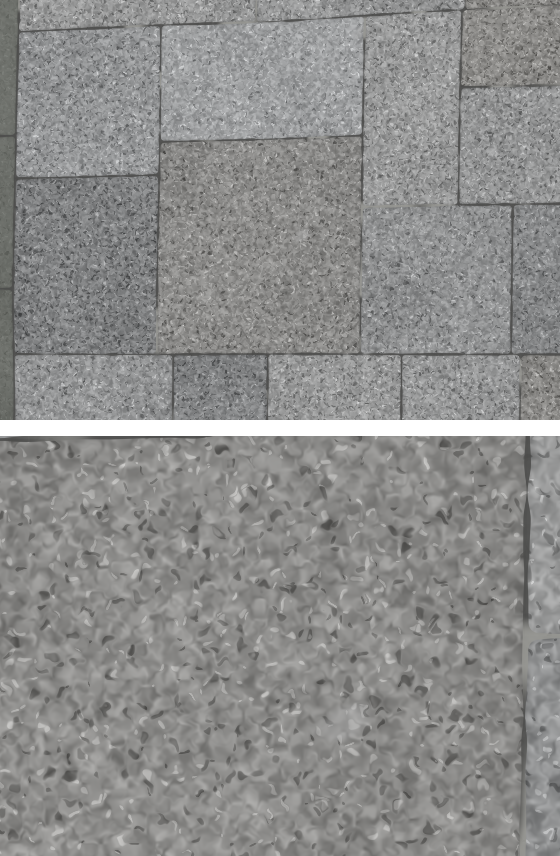
Top, the full canvas; bottom, a detail of the centre.
This texture is drawn by a WebGL 1 fragment shader. Its source:

```glsl
precision highp float;

uniform vec2 u_resolution;

// Layout, in canvas heights
const float SEED = 7.0;
const float STRIP_EDGE = 0.030;
const float LOW_COURSE = 0.157;
const float HIGH_COURSE = 0.920;
const float SHORT_SLAB = 0.32;
const float LONG_SLAB = 0.62;
const float JOINT_HALF = 0.0017;
const float CORNER = 0.010;

// Stone surface
const float FINE_FREQ = 215.0;
const float COARSE_FREQ = 125.0;
const float FINE_GRAIN = 0.155;
const float COARSE_GRAIN = 0.125;
const float FLECK_FREQ = 95.0;
const float DARK_FLECK = 0.145;
const float LIGHT_FLECK = 0.13;
const float DARK_TONE = 0.490;
const float LIGHT_TONE = 0.620;
const vec3 COOL_TINT = vec3(0.990, 1.0, 1.008);
const vec3 WARM_TINT = vec3(1.015, 1.0, 0.970);
const vec3 STRIP_COLOR = vec3(0.42, 0.43, 0.41);
const vec3 JOINT_COLOR = vec3(0.30, 0.30, 0.295);
const vec3 MORTAR_COLOR = vec3(0.66, 0.66, 0.64);
const vec3 STAIN_COLOR = vec3(0.67, 0.67, 0.67);
const mat2 GRAIN_TURN = mat2(0.8, 0.6, -0.6, 0.8);

float hash(vec2 p) {
  vec3 q = fract(p.xyx * vec3(0.1031, 0.1030, 0.0973));
  q += dot(q, q.yzx + 33.33);
  return fract((q.x + q.y) * q.z);
}

float noise(vec2 p) {
  vec2 i = floor(p);
  vec2 f = fract(p);
  f = f * f * (3.0 - 2.0 * f);
  float low = mix(hash(i), hash(i + vec2(1.0, 0.0)), f.x);
  float high = mix(hash(i + vec2(0.0, 1.0)), hash(i + 1.0), f.x);
  return mix(low, high, f.y);
}

// Offset that makes outlines ragged
vec2 ragged(vec2 p, float freq, float amount) {
  return p + amount * (vec2(noise(p * freq), noise(p * freq + 20.0)) - 0.5);
}

// Coverage of scattered, randomly turned ovals; radius is in cells
float specks(vec2 p, float freq, float share, vec2 radius, float seed) {
  vec2 g = p * freq;
  float pixel = freq / u_resolution.y;
  float cover = 0.0;
  for (int y = -1; y <= 1; y++) {
    for (int x = -1; x <= 1; x++) {
      vec2 cell = floor(g) + vec2(float(x), float(y));
      vec2 key = cell + seed;
      float size = mix(radius.x, radius.y, hash(key + 17.3));
      vec2 d = g - cell - vec2(hash(key + 31.7), hash(key + 53.1));
      float turn = 6.2832 * hash(key + 71.9);
      vec2 axis = vec2(cos(turn), sin(turn));
      d = vec2(dot(d, axis) * 0.75, dot(d, vec2(-axis.y, axis.x)) * 1.3);
      float soft = max(0.5 * pixel, 0.35 * size);
      float oval = 1.0 - smoothstep(size - soft, size + soft, length(d));
      cover = max(cover, oval * step(hash(key), share));
    }
  }
  return cover;
}

// Cuts the box around p across its longer side until it is slab sized
void cutSlab(vec2 p, inout vec2 lo, inout vec2 hi, inout float id) {
  for (int i = 0; i < 6; i++) {
    vec2 size = hi - lo;
    float limit = mix(SHORT_SLAB, LONG_SLAB, hash(vec2(id, SEED + 5.0)));
    if (max(size.x, size.y) < limit) break;
    vec2 cut = mix(lo, hi, mix(0.34, 0.66, hash(vec2(id, SEED))));
    vec2 axis = size.x > size.y ? vec2(1.0, 0.0) : vec2(0.0, 1.0);
    float side = step(dot(cut, axis), dot(p, axis));
    lo = mix(lo, cut, axis * side);
    hi = mix(hi, cut, axis * (1.0 - side));
    id = 2.0 * id + side;
  }
}

void main() {
  vec2 p = gl_FragCoord.xy / u_resolution.y;
  float pixel = 1.0 / u_resolution.y;

  // Slight perspective lean and uneven laying
  vec2 q = p - vec2(0.014 * p.y, 0.06 * p.x * (p.y - LOW_COURSE));
  q = ragged(q, 3.0, 0.008);

  // Side strip and three courses
  bool strip = q.x < STRIP_EDGE;
  vec2 lo = vec2(STRIP_EDGE, LOW_COURSE);
  vec2 hi = vec2(1.42, HIGH_COURSE);
  float id = 1.0;
  if (strip) { lo = vec2(-0.15, -0.1); hi = vec2(STRIP_EDGE, 1.1); id = 5.0; }
  else if (q.y < LOW_COURSE) { lo.y = -0.05; hi.y = LOW_COURSE; id = 3.0; }
  else if (q.y > HIGH_COURSE) { lo.y = HIGH_COURSE; hi.y = 1.08; id = 7.0; }
  cutSlab(q, lo, hi, id);

  // Slab tone
  float shade = fract(id * 0.618 + 0.2);
  float warmth = smoothstep(0.35, 0.8, hash(vec2(id, 23.0))) * (1.0 - 0.8 * shade);
  vec3 color = mix(DARK_TONE, LIGHT_TONE, shade) * mix(COOL_TINT, WARM_TINT, warmth);
  if (strip) color = STRIP_COLOR;
  color += 0.045 * (noise(p * 7.0 + id) - 0.5);

  // Grain and flecks
  float rough = strip ? 0.3 : 1.0;
  vec2 stone = ragged(p, 170.0, 0.007);
  float grain = FINE_GRAIN * (noise(stone * FINE_FREQ) - 0.5);
  grain += COARSE_GRAIN * (noise(GRAIN_TURN * stone * COARSE_FREQ + 190.0) - 0.5);
  float darkShare = mix(0.12, 0.60, hash(vec2(id, 41.0)));
  grain -= DARK_FLECK * specks(stone, FLECK_FREQ, darkShare, vec2(0.12, 0.36), 11.0);
  grain += LIGHT_FLECK * specks(stone, FLECK_FREQ * 1.1, 0.28, vec2(0.12, 0.30), 205.0);
  color += rough * grain;

  // Pale stains
  float stain = specks(ragged(p, 60.0, 0.012), 4.0, 0.22, vec2(0.03, 0.07), 301.0);
  color = mix(color, STAIN_COLOR, 0.45 * stain);

  // Worn edges, dark joints and crumbs of mortar
  vec2 inset = min(q - lo, hi - q);
  float edge = CORNER - length(max(CORNER - inset, 0.0));
  edge += 0.003 * (noise(p * 45.0) - 0.5);
  color *= 1.0 - 0.10 * (1.0 - smoothstep(0.0, 0.8 * CORNER, edge));
  float joint = 1.0 - smoothstep(JOINT_HALF - 0.5 * pixel, JOINT_HALF + 0.8 * pixel, edge);
  float mortar = smoothstep(0.70, 0.85, noise(p * 16.0 + 130.0));
  color = mix(color, mix(JOINT_COLOR, MORTAR_COLOR, 0.8 * mortar), 0.9 * joint);

  gl_FragColor = vec4(clamp(color, 0.0, 1.0), 1.0);
}
```
